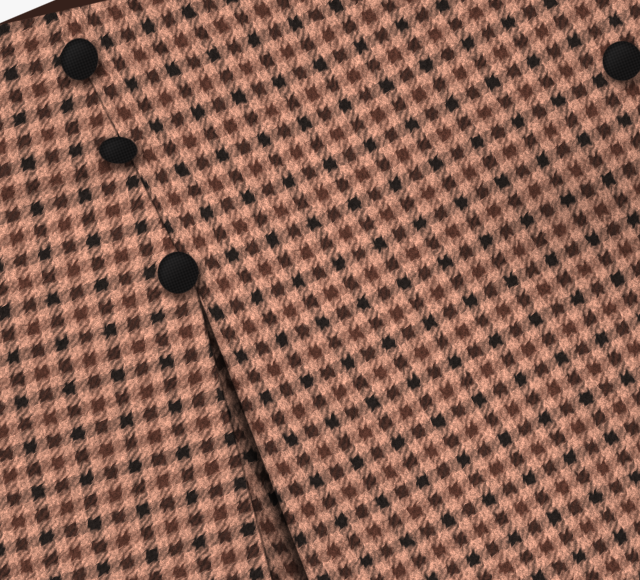
Reproduce this texture procedurally as a WebGL 2 fragment shader.

```glsl
#version 300 es
precision highp float;
// Checked wool cloth with a front slit and covered buttons.
// Each panel has its own slanted lattice; a twill rule blends the warp
// and weft colours, then folds and shadows are laid on top.
uniform vec2 u_resolution;
out vec4 outColor;

const vec3 PEACH = vec3(0.835, 0.6, 0.505);
const vec3 BROWN = vec3(0.35, 0.215, 0.175);
const vec3 BLACK = vec3(0.15, 0.125, 0.115);
const vec3 BUTTON = vec3(0.085, 0.08, 0.08);

float hash(vec2 p) {
  p = fract(p * vec2(0.1031, 0.1137));
  p += dot(p, p.yx + 33.33);
  return fract((p.x + p.y) * p.x * 17.3);
}

float noise(vec2 p) {
  vec2 i = floor(p), f = fract(p);
  f = f * f * (3.0 - 2.0 * f);
  return mix(mix(hash(i), hash(i + vec2(1, 0)), f.x),
             mix(hash(i + vec2(0, 1)), hash(i + vec2(1, 1)), f.x), f.y);
}

// Lattice coordinates: dark stripes are centred on integers
vec2 lattice(vec2 p, vec2 origin, vec2 across, vec2 down) {
  return 2.0 * inverse(mat2(across, down)) * (p - origin);
}

// Yarn colour: black on even stripes, brown on odd ones, peach between
vec3 yarn(float t, float aa) {
  float k = floor(t + 0.5);
  float dark = 1.0 - smoothstep(0.255 - aa, 0.255 + aa, abs(t - k));
  return mix(PEACH, mix(BLACK, BROWN, mod(k, 2.0)), dark);
}

vec3 weave(vec2 uv, float aa) {
  vec2 wobble = vec2(noise(uv * 5.0), noise(uv * 5.0 + 40.0)) - 0.5;
  vec2 q = uv + 0.12 * wobble;
  float twill = 0.5 + 0.5 * sin(6.2832 * 3.0 * (q.x + q.y));
  // the diagonal floats push the stripe borders into small spikes
  vec2 spike = 0.08 * vec2(twill - 0.5, 0.5 - twill);
  vec3 warp = yarn(q.x + spike.x, aa);
  vec3 weft = yarn(q.y + spike.y, aa);
  // blending squares keeps the mixed checks as light as real yarns
  float over = mix(0.3, 0.7, twill);
  vec3 cloth = sqrt(mix(warp * warp, weft * weft, over));
  float fibre = noise(uv * vec2(13.0, 9.0)) + noise(uv.yx * 21.0) - 1.0;
  return cloth * (0.98 + 0.26 * fibre + 0.1 * (twill - 0.5));
}

// Signed distance to an ellipse, approximate near its border
float ellipse(vec2 p, vec2 r) {
  return (length(p / r) - 1.0) * min(r.x, r.y);
}

// Left panel border, which bends where the slit opens
float seamX(float y) {
  float d = 0.504 - y;
  return 0.338 + (d > 0.0 ? 0.26 : 0.51) * d;
}

// Rise of the cloth rows away from the middle of the right panel
float rowRise(float x) {
  float d = x - 0.552;
  return 0.3 * d * d / (1.0 + 6.0 * d * d);
}

vec3 addButton(vec3 col, vec2 p, vec2 centre, vec2 r, float px) {
  vec2 q = p - centre;
  float shadow = ellipse(q - vec2(0.006, -0.009), r);
  col *= 1.0 - 0.5 * (1.0 - smoothstep(-0.006, 0.014, shadow));
  float d = ellipse(q, r);
  vec2 t = mat2(0.9, 0.4, -0.4, 0.9) * q * 900.0;
  vec3 face = BUTTON * (1.0 + 0.25 * sin(t.x) * sin(t.y));
  face += 0.05 * smoothstep(-0.02, 0.04, q.y - q.x) * smoothstep(0.0, -0.012, d);
  return mix(col, face, 1.0 - smoothstep(-px, px, d));
}

void main() {
  vec2 p = gl_FragCoord.xy / u_resolution.y;
  float px = 1.0 / u_resolution.y;
  float aa = 0.04 + 20.0 * px;

  // Cloth panels
  vec2 curved = p - vec2(0.0, rowRise(p.x));
  vec2 leftUv = lattice(p, vec2(0.106, 0.407), vec2(0.0833, 0.023), vec2(0.0144, -0.0776));
  vec2 rightUv = lattice(curved, vec2(0.584, 0.545), vec2(0.0704, 0.0309), vec2(0.0431, -0.0704));
  float seam = p.x - seamX(p.y);
  float gap = 0.125 * max(0.504 - p.y, 0.0);
  float lip = seam - gap;
  float onRight = smoothstep(-px, px, seam);
  vec3 col = mix(weave(leftUv, aa), weave(rightUv, aa), onRight);

  // Broad light and folds
  float light = 0.98 + 0.08 * (noise(p * 3.5 + 7.0) - 0.5);
  light -= 0.14 * exp(-pow(length((p - vec2(1.06, 0.64)) * vec2(5.0, 9.0)), 2.0));
  light += 0.04 * exp(-pow(length((p - vec2(0.62, 0.38)) * 3.0), 2.0));
  col *= light;

  // Slit: shaded inner cloth, deepest below the right lip
  float opening = onRight * (1.0 - smoothstep(-px, px, lip));
  float depth = 0.3 + 0.45 * smoothstep(0.004, 0.03, -lip);
  col *= mix(1.0, depth, opening * smoothstep(0.0, 0.004, gap));
  float open = smoothstep(0.52, 0.46, p.y);
  col *= 1.0 - 0.3 * open * exp(-abs(lip) / 0.006);

  // Stitched seam and waist crease
  col *= 1.0 - 0.38 * smoothstep(0.004, 0.0, abs(seam)) * step(p.y, 0.9);
  float crease = p.y - (0.65 + 0.28 * p.x);
  col *= 1.0 - 0.25 * exp(-abs(crease) / 0.006) * smoothstep(0.26, 0.15, p.x);

  // Lining behind the waist, then the bright backdrop
  float rim = p.y - (0.957 + 0.23 * p.x);
  col = mix(col, BROWN * 0.6, smoothstep(-px, px, rim));
  float backdrop = p.y - (0.96 + 0.42 * p.x);
  col = mix(col, vec3(0.97), smoothstep(-px, px, backdrop));

  // Buttons: centre, then radii
  vec4 buttons[4] = vec4[4](vec4(0.137, 0.898, 0.032, 0.036), vec4(0.204, 0.741, 0.033, 0.023),
                           vec4(0.307, 0.530, 0.035, 0.036), vec4(1.073, 0.895, 0.034, 0.034));
  for (int i = 0; i < 4; i++) {
    col = addButton(col, p, buttons[i].xy, buttons[i].zw, px);
  }
  outColor = vec4(clamp(col, 0.0, 1.0), 1.0);
}
```
